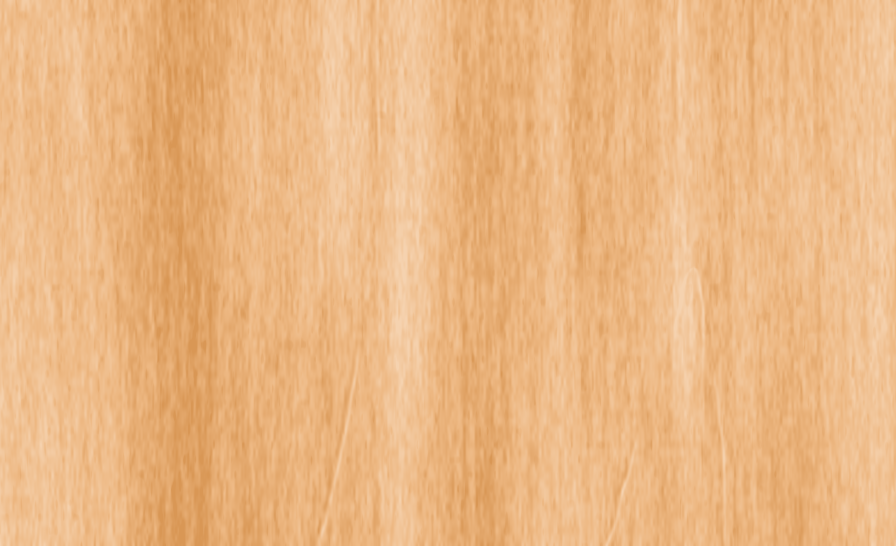
A WebGL 1 fragment shader for this texture:

```glsl
precision highp float;
// Pale planed wood with upright grain: soft light and dark bands, stretched
// noise for fibres and short flecks, and a few thin raised crests.
// One tone value collects every layer and is coloured by a three-stop ramp.

#define BASE_TONE 0.53
#define CLOUD 0.50
#define FIBRE 0.38
#define FLECK 0.48
#define HAIR 0.36
#define PORE 0.22
#define CREST_WIDTH 0.0036
#define CREST_LIGHT 0.55
#define DARK_WOOD vec3(0.88, 0.64, 0.40)
#define MID_WOOD vec3(0.93, 0.72, 0.51)
#define LIGHT_WOOD vec3(0.95, 0.785, 0.62)

uniform vec2 u_resolution;

float hash(vec2 cell) {
  vec3 q = fract(vec3(cell.xyx) * 0.1031);
  q += dot(q, q.yzx + 33.33);
  return fract((q.x + q.y) * q.z);
}

float noise(vec2 p) {
  vec2 i = floor(p);
  vec2 f = fract(p);
  f = f * f * (3.0 - 2.0 * f);
  return mix(mix(hash(i), hash(i + vec2(1.0, 0.0)), f.x),
             mix(hash(i + vec2(0.0, 1.0)), hash(i + vec2(1.0, 1.0)), f.x), f.y);
}

float clouds(vec2 p) {
  float sum = 0.0;
  float weight = 0.55;
  for (int i = 0; i < 3; i++) {
    sum += weight * (noise(p) - 0.5);
    p = p * 2.1 + 17.3;
    weight *= 0.55;
  }
  return sum;
}

// Soft upright bump
float band(float x, float centre, float width) {
  float d = (x - centre) / width;
  return exp(-d * d);
}

// Broad bands; x runs from 0 to 1 across the board
float bands(float x, float y) {
  float upper = smoothstep(0.25, 0.65, y);
  float lower = 1.0 - upper;
  float tone = 0.25 * band(x, 0.03, 0.07) - 0.50 * band(x, 0.21, 0.06);
  tone += 0.32 * band(x, 0.375, 0.028) * upper - 0.22 * band(x, 0.35, 0.06) * lower;
  tone += 0.44 * band(x, 0.455, 0.027) - 0.30 * band(x, 0.54, 0.05);
  tone += 0.22 * band(x, 0.62, 0.017) - 0.30 * band(x, 0.65, 0.018) * upper;
  tone += 0.35 * band(x, 0.765, 0.018) - 0.26 * band(x, 0.89, 0.03) * lower;
  return tone + 0.26 * band(x, 0.97, 0.035);
}

// Bright ridge with a shaded flank, d is the signed sideways distance
float ridge(float d) {
  return band(d, 0.0, CREST_WIDTH) - 0.5 * band(d, -2.2 * CREST_WIDTH, 1.4 * CREST_WIDTH);
}

// Bowed crest from its low end to its high end, fading at both
float crest(vec2 p, vec2 low, vec2 high, float bow) {
  float t = (p.y - low.y) / (high.y - low.y);
  float wobble = 0.008 * (noise(vec2(p.y * 22.0, low.x * 31.0)) - 0.5);
  float centre = mix(low.x, high.x, t) + bow * t * (1.0 - t) + wobble;
  float fade = smoothstep(-0.05, 0.15, t) * (1.0 - smoothstep(0.8, 1.0, t));
  return ridge(p.x - centre) * fade;
}

// Tongue-shaped crest, round on top and open below
float tongue(vec2 p, vec2 tip, float halfWidth, float len) {
  float t = (tip.y - p.y) / len;
  float side = halfWidth * sqrt(clamp(t * 2.0, 0.0, 1.0));
  float lean = p.x - tip.x + 0.012 * t + 0.006 * (noise(vec2(p.y * 25.0, 4.0)) - 0.5);
  float edge = abs(lean) - side;
  float fade = smoothstep(-0.02, 0.03, t) * (1.0 - smoothstep(0.6, 1.1, t));
  float inside = 1.0 - smoothstep(-0.008, 0.004, edge);
  return (ridge(edge) * (lean > 0.0 ? 1.0 : 0.55) + 0.3 * inside) * fade;
}

void main() {
  vec2 p = gl_FragCoord.xy / u_resolution.y;
  float across = gl_FragCoord.x / u_resolution.x;

  // Broad tone, slightly wavering along the grain
  float waver = 0.022 * clouds(p * vec2(5.0, 2.2) + 3.0);
  float tone = BASE_TONE + bands(across + waver, p.y);
  tone += CLOUD * clouds(p * vec2(9.0, 1.8) + 40.0);

  // Fine grain, from long fibres to short flecks
  vec2 g = p + vec2(0.012 * noise(p * vec2(3.0, 2.0)), 0.0);
  tone += FIBRE * (noise(g * vec2(85.0, 2.5) + 11.0) - 0.5);
  tone += FLECK * (noise(g * vec2(190.0, 30.0) + 71.0) - 0.5);
  tone += HAIR * (noise(g * vec2(240.0, 70.0) + 29.0) - 0.5);
  tone -= PORE * smoothstep(0.76, 0.95, noise(g * vec2(150.0, 38.0) + 97.0));

  // Raised crests and straight pale scratches
  float lines = crest(p, vec2(0.575, -0.02), vec2(0.665, 0.40), 0.035);
  lines += crest(p, vec2(1.11, -0.02), vec2(1.168, 0.21), 0.012);
  lines += crest(p, vec2(1.33, -0.02), vec2(1.307, 0.32), 0.022);
  lines += tongue(p, vec2(1.270, 0.51), 0.027, 0.22);
  lines += 0.6 * crest(p, vec2(0.587, 0.46), vec2(0.589, 0.64), 0.0);
  lines += 0.7 * crest(p, vec2(0.693, 0.70), vec2(0.690, 1.08), 0.0);
  lines += 0.45 * crest(p, vec2(0.700, -0.10), vec2(0.699, 0.25), 0.0);
  lines += 0.5 * crest(p, vec2(1.235, 0.52), vec2(1.250, 1.10), 0.0);
  lines += 0.5 * crest(p, vec2(1.595, 0.55), vec2(1.560, 0.78), 0.0);
  tone += CREST_LIGHT * lines;

  // Three-stop ramp, allowed to run a little past its ends
  tone = clamp(tone, -0.3, 1.3);
  vec3 colour = tone < 0.5 ? mix(DARK_WOOD, MID_WOOD, tone * 2.0)
                           : mix(MID_WOOD, LIGHT_WOOD, tone * 2.0 - 1.0);
  gl_FragColor = vec4(colour, 1.0);
}
```
